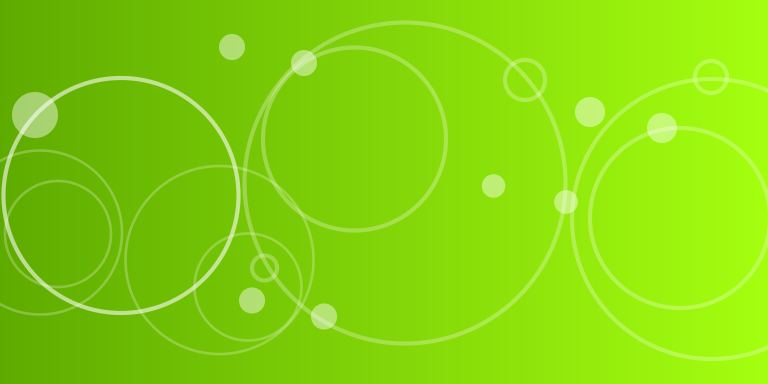
Give the GLSL for this background, as a Shadertoy shader.

```glsl
// Lime green gradient running left to right, with translucent white rings and discs.

// Lengths are in canvas heights; each circle is (centre x, centre y, radius).
const vec3 LEFT_GREEN  = vec3(0.370, 0.670, 0.000);
const vec3 RIGHT_GREEN = vec3(0.645, 1.000, 0.060);
const vec3 OVERLAY     = vec3(1.0);

const float WIDE_STROKE = 0.0108;
const float FINE_STROKE = 0.0068;

const float BOLD_ALPHA = 0.58;
const float SOFT_ALPHA = 0.28;
const float FINE_ALPHA = 0.25;
const float DISC_ALPHA = 0.44;

const vec3 BOLD_RING = vec3(0.3151, 0.4909, 0.306);

const vec3 SOFT_RINGS[7] = vec3[7](
    vec3(1.0547, 0.5234, 0.418),
    vec3(0.9232, 0.638, 0.2383),
    vec3(1.8542, 0.4297, 0.3646),
    vec3(1.7708, 0.4323, 0.2344),
    vec3(1.3672, 0.7917, 0.0521),
    vec3(1.8516, 0.7995, 0.0417),
    vec3(0.6888, 0.3021, 0.0326));

const vec3 FINE_RINGS[4] = vec3[4](
    vec3(0.1042, 0.3945, 0.2135),
    vec3(0.151, 0.3906, 0.138),
    vec3(0.5716, 0.3229, 0.2448),
    vec3(0.6458, 0.2526, 0.1393));

const vec3 DISCS[9] = vec3[9](
    vec3(0.0911, 0.7005, 0.0599),
    vec3(0.6042, 0.8776, 0.0339),
    vec3(0.7917, 0.8359, 0.0339),
    vec3(1.5365, 0.7083, 0.0391),
    vec3(1.724, 0.6667, 0.0391),
    vec3(1.2852, 0.5156, 0.0305),
    vec3(1.474, 0.474, 0.0308),
    vec3(0.6563, 0.2174, 0.0339),
    vec3(0.8438, 0.1758, 0.0339));

// Antialiased coverage of a signed distance
float coverage(float dist) {
    return clamp(0.5 - dist * iResolution.y, 0.0, 1.0);
}

float circleDistance(vec2 p, vec3 circle) {
    return length(p - circle.xy) - circle.z;
}

float disc(vec2 p, vec3 circle) {
    return coverage(circleDistance(p, circle));
}

float ring(vec2 p, vec3 circle, float stroke) {
    return coverage(abs(circleDistance(p, circle)) - 0.5 * stroke);
}

void mainImage(out vec4 fragColor, in vec2 fragCoord) {
    vec2 p = fragCoord / iResolution.y;

    // Background gradient
    vec3 color = mix(LEFT_GREEN, RIGHT_GREEN, fragCoord.x / iResolution.x);

    // Rings, from thin to bold
    for (int i = 0; i < FINE_RINGS.length(); i++)
        color = mix(color, OVERLAY, FINE_ALPHA * ring(p, FINE_RINGS[i], FINE_STROKE));
    for (int i = 0; i < SOFT_RINGS.length(); i++)
        color = mix(color, OVERLAY, SOFT_ALPHA * ring(p, SOFT_RINGS[i], WIDE_STROKE));
    color = mix(color, OVERLAY, BOLD_ALPHA * ring(p, BOLD_RING, WIDE_STROKE));

    // Discs
    for (int i = 0; i < DISCS.length(); i++)
        color = mix(color, OVERLAY, DISC_ALPHA * disc(p, DISCS[i]));

    fragColor = vec4(color, 1.0);
}
```
